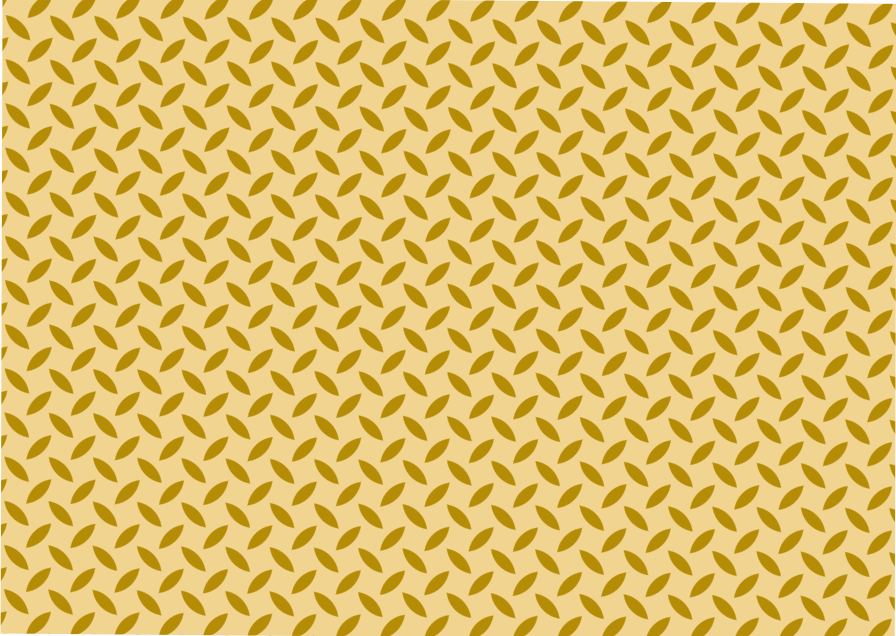
Give the GLSL for this pattern, as a Shadertoy shader.

```glsl
// Tread-plate weave: golden leaf shapes alternating in direction on a pale, slightly skewed sheet.
#define PITCH vec2(0.04939, 0.04928)  // repeat size, in canvas widths
#define START vec2(0.0449, 0.0061)    // centre of the first rising leaf
#define LEAF_HALF vec2(0.0194, 0.0066) // half length, half width
#define LEAF_ANGLE 0.777
#define ROW_SLOPE 0.0083
#define COLUMN_LEAN 0.003
#define SHEET_MIN vec2(0.0028, -0.0040)
#define SHEET_MAX vec2(1.0007, 0.7070)
#define SHEET_COLOR vec3(0.95, 0.83, 0.57)
#define LEAF_COLOR vec3(0.71, 0.55, 0.02)
#define PAPER_COLOR vec3(1.0, 0.99, 0.98)

// Two equal circles crossing to form a pointed leaf along x
float leafDistance(vec2 p) {
    float radius = dot(LEAF_HALF, LEAF_HALF) / (2.0 * LEAF_HALF.y);
    return length(vec2(p.x, abs(p.y) + radius - LEAF_HALF.y)) - radius;
}

// Position relative to the nearest lattice point
vec2 repeatCell(vec2 p) {
    return (fract(p / PITCH + 0.5) - 0.5) * PITCH;
}

vec2 rotate(vec2 p, float angle) {
    float c = cos(angle), s = sin(angle);
    return vec2(c * p.x - s * p.y, s * p.x + c * p.y);
}

float boxDistance(vec2 p, vec2 lower, vec2 upper) {
    vec2 d = max(lower - p, p - upper);
    return max(d.x, d.y);
}

float coverage(float distance, float pixel) {
    return clamp(0.5 - distance / pixel, 0.0, 1.0);
}

void mainImage(out vec4 fragColor, in vec2 fragCoord) {
    float pixel = 1.0 / iResolution.x;

    // Canvas widths, measured down from the upper left
    vec2 p = vec2(fragCoord.x, iResolution.y - fragCoord.y) * pixel;
    p += vec2(COLUMN_LEAN * p.y, -ROW_SLOPE * p.x);

    // Rising leaves on the lattice, falling leaves in the gaps between
    vec2 rising = rotate(repeatCell(p - START), LEAF_ANGLE);
    vec2 falling = rotate(repeatCell(p - START - 0.5 * PITCH), LEAF_ANGLE).yx;
    float leaves = min(leafDistance(rising), leafDistance(falling));

    // Leaves on the sheet, sheet on the paper
    vec3 color = mix(SHEET_COLOR, LEAF_COLOR, coverage(leaves, 1.3 * pixel));
    float sheet = coverage(boxDistance(p, SHEET_MIN, SHEET_MAX), pixel);
    fragColor = vec4(mix(PAPER_COLOR, color, sheet), 1.0);
}
```
